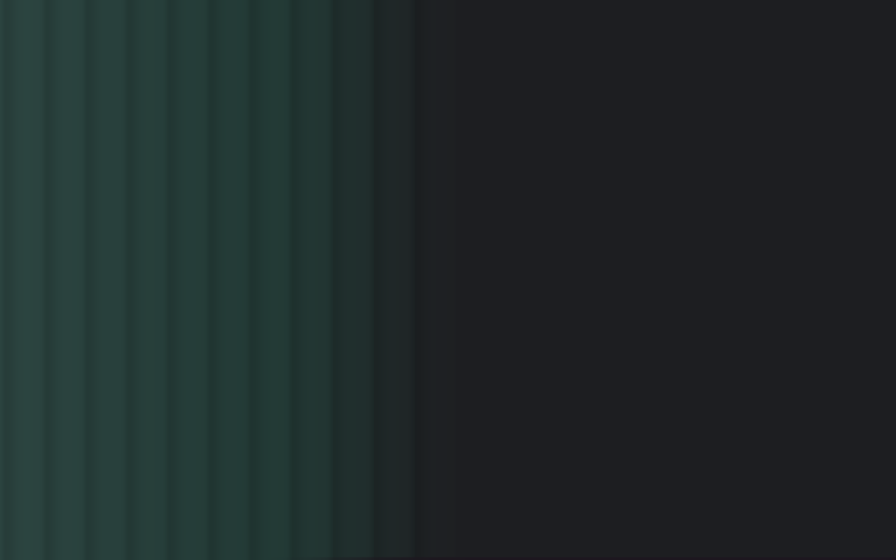
This background is drawn by a Shadertoy shader. Its source:

```glsl
// Soft vertical green pleats fading into a flat charcoal field.

const vec3 PLEAT_LIGHT = vec3(0.173, 0.270, 0.254);
const vec3 PLEAT_DEEP  = vec3(0.136, 0.228, 0.211);
const vec3 CHARCOAL    = vec3(0.115, 0.118, 0.130);
const vec3 BASE_LINE   = vec3(0.112, 0.092, 0.122);

const float PLEAT_WIDTH  = 0.0457;  // fraction of canvas width
const float PLEAT_OFFSET = 0.0065;  // position of the first seam
const float PLEAT_FLATNESS = 0.5;   // 0 = smooth gradient, 1 = one tone per pleat
const float SEAM_DEPTH   = 0.12;
const float SEAM_LEFT    = 0.10;    // shadow reach, in pleat widths
const float SEAM_RIGHT   = 0.24;
const float FADE_START   = 0.29;
const float FADE_END     = 0.53;
const float FIELD_START  = 0.508;   // where the flat field begins
const float BASE_HEIGHT  = 0.005;   // fraction of canvas height

// Bell-shaped falloff around zero.
float bell(float distance, float width) {
    float t = distance / width;
    return exp(-t * t);
}

// Shadow at each seam: short on its left, longer on its right.
float seamShadow(float across) {
    return max(bell(across, SEAM_RIGHT), bell(1.0 - across, SEAM_LEFT));
}

void mainImage(out vec4 fragColor, in vec2 fragCoord) {
    vec2 uv = fragCoord / iResolution.xy;
    vec2 pixel = 1.0 / iResolution.xy;

    // Position within the pleat, and the tone position pulled to its centre
    float across = fract((uv.x - PLEAT_OFFSET) / PLEAT_WIDTH);
    float toneX = uv.x + (0.5 - across) * PLEAT_WIDTH * PLEAT_FLATNESS;

    // Broad gradient from light green towards charcoal
    vec3 color = mix(PLEAT_LIGHT, PLEAT_DEEP, clamp(uv.x / FADE_START, 0.0, 1.0));
    color = mix(color, CHARCOAL, smoothstep(FADE_START, FADE_END, toneX));

    // Pleat seams, weakening before the flat field
    float pleated = 1.0 - smoothstep(0.480, 0.500, uv.x);
    color *= 1.0 - SEAM_DEPTH * pleated * seamShadow(across);

    // Flat field
    float field = smoothstep(FIELD_START - 2.0 * pixel.x, FIELD_START + 2.0 * pixel.x, uv.x);
    color = mix(color, CHARCOAL, field);

    // Thin dark line along the bottom
    float base = 1.0 - smoothstep(BASE_HEIGHT - pixel.y, BASE_HEIGHT + pixel.y, uv.y);
    color = mix(color, BASE_LINE, base * smoothstep(FADE_START, FADE_END, uv.x));

    fragColor = vec4(color, 1.0);
}
```
